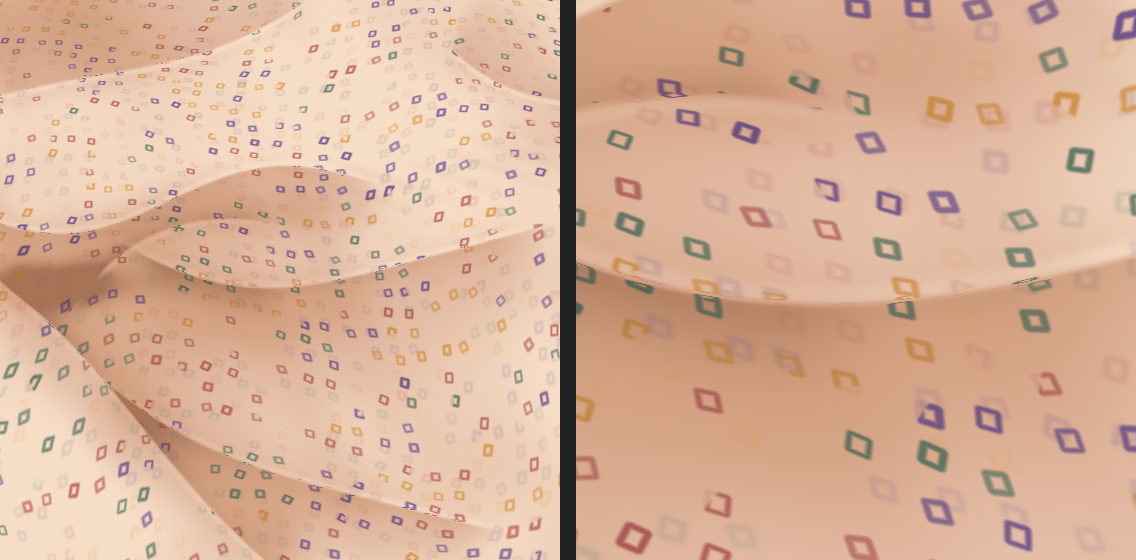
Left: the whole. Right: its middle third, enlarged.
This texture is drawn by a Shadertoy shader. Its source:

```glsl
// Sheer peach cloth in soft folds, printed with small hollow squares.
// Curved creases shade the cloth and shift its print coordinates; a crisp grid
// of worn squares lies over a pale grid that shows through from behind.

const float CELLS = 22.0;      // squares across the near edge
const float TAU = 6.2831853;

const vec3 SHADOW = vec3(0.65, 0.45, 0.34);
const vec3 TAN    = vec3(0.83, 0.63, 0.51);
const vec3 BLUSH  = vec3(0.89, 0.74, 0.645);
const vec3 CREAM  = vec3(0.965, 0.865, 0.775);

const vec3 INKS[4] = vec3[4](
    vec3(0.38, 0.27, 0.54),    // purple
    vec3(0.33, 0.45, 0.38),    // green
    vec3(0.84, 0.58, 0.27),    // orange
    vec3(0.69, 0.33, 0.32));   // red

float hash(vec2 c) {
    vec3 q = fract(vec3(c.xyx) * 0.1031);
    q += dot(q, q.yzx + 33.33);
    return fract((q.x + q.y) * q.z);
}

float glow(vec2 p, vec2 center, vec2 radius) {
    vec2 d = (p - center) / radius;
    return exp(-dot(d, d));
}

// Layered sines: broad undulation of the cloth, about -1 to 1
float swell(vec2 p) {
    return 0.5 * sin(5.0 * p.x + 9.0 * p.y + 1.5 * sin(6.0 * p.x))
         + 0.3 * sin(17.0 * p.y - 8.0 * p.x + 2.0 * sin(7.0 * p.y + 1.0))
         + 0.2 * sin(23.0 * p.x + 19.0 * p.y + 2.0 * sin(11.0 * p.x));
}

vec3 clothColor(float tone) {
    vec3 c = mix(SHADOW, TAN, smoothstep(0.0, 0.35, tone));
    c = mix(c, BLUSH, smoothstep(0.3, 0.68, tone));
    return mix(c, CREAM, smoothstep(0.62, 0.95, tone));
}

// Crease from a to b: bright lip on its left, shadow falling off on its right
void crease(vec2 p, vec2 a, vec2 b, float bend, float sway, float depth,
            float width, inout float tone, inout vec2 cloth) {
    float len = distance(a, b);
    vec2 along = (b - a) / len;
    vec2 normal = vec2(-along.y, along.x);
    float t = dot(p - a, along) / len;
    float s = clamp(t, 0.0, 1.0);
    float v = dot(p - a, normal) - bend * 4.0 * s * (1.0 - s) - sway * sin(TAU * s);
    float ends = smoothstep(-0.03, 0.14, t) * (1.0 - smoothstep(0.86, 1.03, t));
    float under = (1.0 - smoothstep(-0.003, 0.003, v)) * exp(min(v, 0.0) / width);
    float roll = smoothstep(-0.003, 0.003, v) * exp(-max(v, 0.0) / (0.5 * width));
    float lip = exp(-pow((v - 0.005) / 0.006, 2.0));
    tone += ends * (0.12 * lip - depth * under - 0.13 * roll);
    // both sides crowd toward the crease
    cloth += normal * ends * width * (0.3 * under - 0.3 * roll);
}

// Ink coverage of a hollow, slightly uneven square
float hollowSquare(vec2 d, float seed, float blur) {
    float turn = (seed - 0.5) * 0.7;
    d = mat2(cos(turn), sin(turn), -sin(turn), cos(turn)) * d;
    vec2 box = abs(d) - vec2(0.115, 0.125 + 0.025 * seed);
    float edge = length(max(box, 0.0)) + min(max(box.x, box.y), 0.0) - 0.025;
    float ring = abs(edge) - mix(0.04, 0.065, fract(seed * 7.0));
    float ink = 1.0 - smoothstep(-blur, blur, ring);
    // a fifth of the squares lose part of one side
    float angle = TAU * fract(seed * 13.0);
    float gap = smoothstep(0.05, 0.12, dot(d, vec2(cos(angle), sin(angle))));
    return ink * (1.0 - 0.8 * gap * step(0.8, fract(seed * 5.0)));
}

// One printed layer; short runs along each row share an ink
vec3 printLayer(vec3 base, vec2 q, float fill, float opacity, float blur, float light) {
    vec2 cell = floor(q);
    float seed = hash(cell + 41.0);
    vec2 jitter = 0.3 * (vec2(hash(cell + 7.0), hash(cell + 19.0)) - 0.5);
    float run = floor((cell.x + floor(5.0 * hash(cell.yy + 3.0))) / 4.0);
    vec3 ink = INKS[int(4.0 * hash(vec2(run, cell.y) + 61.0)) & 3];
    float cover = hollowSquare(fract(q) - 0.5 - jitter, seed, blur);
    cover *= step(hash(cell + 83.0), fill) * opacity * mix(0.65, 1.0, seed);
    return mix(base, ink * light, cover);
}

void mainImage(out vec4 fragColor, in vec2 fragCoord) {
    vec2 p = fragCoord / iResolution.xy;
    vec2 cloth = p;

    // Broad light and dark regions
    float tone = 0.84 + 0.13 * swell(p);
    tone += 0.20 * glow(p, vec2(0.55, 0.84), vec2(0.35, 0.14));
    tone += 0.18 * glow(p, vec2(0.08, 0.12), vec2(0.25, 0.2));
    tone += 0.08 * glow(p, vec2(0.8, 0.25), vec2(0.25, 0.12));
    tone -= 0.32 * glow(p, vec2(0.42, 0.43), vec2(0.25, 0.12));
    tone -= 0.36 * glow(p, vec2(0.02, 0.97), vec2(0.25, 0.12));
    tone -= 0.55 * glow(p, vec2(0.12, 0.49), vec2(0.12, 0.04));
    tone -= 0.25 * glow(p, vec2(0.5, 0.62), vec2(0.14, 0.05));
    tone += 0.05 * glow(p, vec2(0.75, 0.7), vec2(0.2, 0.07)) * sin(150.0 * p.y + 50.0 * p.x);

    // Folds
    crease(p, vec2(0.55, 1.0), vec2(-0.05, 0.82), 0.03, 0.01, 0.36, 0.10, tone, cloth);
    crease(p, vec2(1.05, 0.82), vec2(0.8, 0.92), 0.03, 0.0, 0.34, 0.07, tone, cloth);
    crease(p, vec2(-0.08, 0.63), vec2(0.68, 0.67), -0.01, -0.05, 0.48, 0.08, tone, cloth);
    crease(p, vec2(0.5, 0.6), vec2(0.12, 0.44), -0.07, 0.0, 0.30, 0.05, tone, cloth);
    crease(p, vec2(0.2, 0.575), vec2(0.98, 0.6), -0.09, -0.02, 0.46, 0.09, tone, cloth);
    crease(p, vec2(0.54, -0.06), vec2(-0.07, 0.55), -0.01, 0.015, 0.48, 0.08, tone, cloth);
    crease(p, vec2(0.16, 0.34), vec2(0.9, 0.05), -0.05, -0.01, 0.42, 0.09, tone, cloth);

    // Print coordinates: crowded toward the far edge and bent by the drape
    float far = cloth.y * cloth.y * cloth.y;
    vec2 q = vec2((cloth.x - 0.5) * (1.0 + 0.4 * far), cloth.y * (1.0 + 0.3 * far));
    q += vec2(0.03 * sin(8.0 * p.y + 4.0 * p.x), 0.06 * sin(7.5 * p.x + 4.0 * p.y + 1.0));
    q = q * CELLS + 50.0;

    float light = mix(0.8, 1.04, clamp(tone, 0.0, 1.0));
    float blur = 0.03 + 0.8 * CELLS / iResolution.y;
    vec3 color = clothColor(tone);
    color = printLayer(color, q * 1.07 + vec2(23.4, 31.6), 0.6, 0.2, blur + 0.05, 1.0);
    color = printLayer(color, q, 0.56, 0.9, blur, light);

    fragColor = vec4(color, 1.0);
}
```
